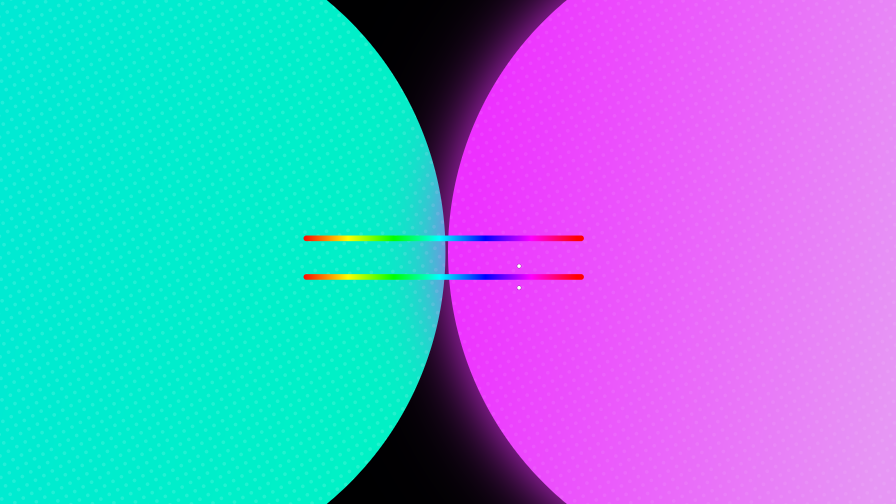
Give the GLSL for this background, as a WebGL 2 fragment shader.

```glsl
#version 300 es
precision highp float;

uniform vec2 u_resolution;
out vec4 fragColor;

// Lengths are fractions of the canvas height, measured from its centre
#define DISC_RADIUS 0.648
#define LEFT_CENTER vec2(-0.653, 0.0)
#define RIGHT_CENTER vec2(0.648, 0.0)
#define GLOW_WIDTH 0.038
#define DOT_SPACING 0.027
#define DOT_RADIUS 0.0036
#define DOT_TILT 0.28
#define BAR_SPAN vec2(-0.281, 0.264)
#define BAR_HEIGHTS vec2(0.0271, -0.0495)
#define BAR_RADIUS 0.0056
#define HANDLE_X 0.141
#define HANDLE_OFFSET 0.0215

const vec3 BLACK = vec3(0.0, 0.0, 0.005);
const vec3 TEAL = vec3(0.0, 0.915, 0.83);
const vec3 MINT = vec3(0.0, 0.95, 0.765);
const vec3 MAGENTA = vec3(0.93, 0.19, 1.0);
const vec3 ORCHID = vec3(0.905, 0.59, 0.96);

// Antialiased coverage of a signed distance
float fill(float d) {
    float pixel = 1.0 / u_resolution.y;
    return clamp(0.5 - d / pixel, 0.0, 1.0);
}

float segmentDistance(vec2 p, float x0, float x1) {
    return length(vec2(p.x - clamp(p.x, x0, x1), p.y));
}

vec3 spectrum(float hue) {
    return clamp(abs(mod(hue * 6.0 + vec3(0.0, 4.0, 2.0), 6.0) - 3.0) - 1.0, 0.0, 1.0);
}

// Tilted, staggered lattice of soft dots
float dotPattern(vec2 p) {
    float c = cos(DOT_TILT), s = sin(DOT_TILT);
    vec2 q = mat2(c, s, -s, c) * p / DOT_SPACING;
    vec2 a = fract(q) - 0.5;
    vec2 b = fract(q + 0.5) - 0.5;
    float d = min(length(a), length(b)) * DOT_SPACING;
    return fill(d - DOT_RADIUS);
}

void main() {
    vec2 p = (gl_FragCoord.xy - 0.5 * u_resolution) / u_resolution.y;
    float leftDist = length(p - LEFT_CENTER) - DISC_RADIUS;
    float rightDist = length(p - RIGHT_CENTER) - DISC_RADIUS;
    float dots = dotPattern(p);

    // Left disc
    float leftBlend = clamp(0.95 + p.x - 0.2 * p.y, 0.0, 1.0);
    vec3 leftColor = mix(TEAL, MINT, leftBlend);
    leftColor = mix(leftColor, vec3(1.0), 0.13 * dots);
    vec3 color = mix(BLACK, leftColor, fill(leftDist));

    // Glow cast outward by the right disc
    float glow = 1.0 / (1.0 + exp(max(rightDist, 0.0) / GLOW_WIDTH));
    color = mix(color, MAGENTA, glow * 0.96);

    // Right disc
    float rightBlend = clamp(p.x * 1.1 - p.y * 0.2 - 0.03, 0.0, 1.0);
    vec3 rightColor = mix(MAGENTA, ORCHID, rightBlend);
    rightColor = mix(rightColor, vec3(1.0), 0.07 * dots);
    color = mix(color, rightColor, fill(rightDist));

    // Two rounded spectrum bars
    float hue = (p.x - BAR_SPAN.x) / (BAR_SPAN.y - BAR_SPAN.x);
    vec3 barColor = spectrum(clamp(hue + 0.015, 0.0, 1.0));
    for (int i = 0; i < 2; i++) {
        vec2 q = p - vec2(0.0, BAR_HEIGHTS[i]);
        float d = segmentDistance(q, BAR_SPAN.x, BAR_SPAN.y) - BAR_RADIUS;
        color = mix(color, barColor, fill(d));
    }

    // Mirrored pair of white handles with a thin dark rim
    vec2 h = p - vec2(HANDLE_X, BAR_HEIGHTS.y);
    float handleDist = length(vec2(h.x, abs(h.y) - HANDLE_OFFSET));
    color = mix(color, vec3(0.35, 0.1, 0.4), 0.5 * fill(handleDist - 0.0046));
    color = mix(color, vec3(1.0), fill(handleDist - 0.0036));

    fragColor = vec4(color, 1.0);
}
```
